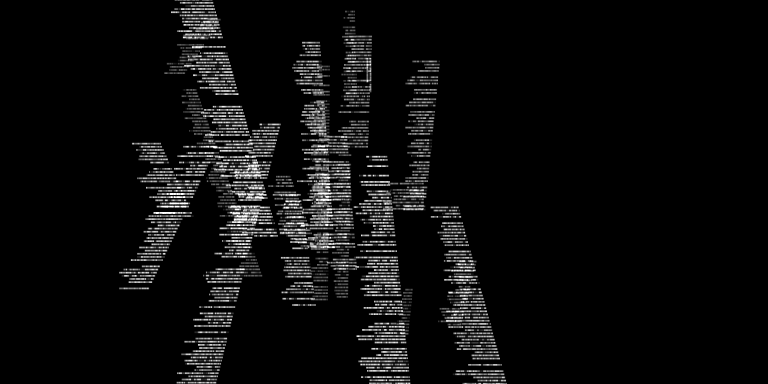
Give the GLSL for this background, as a Shadertoy shader.

```glsl
const float ROW_PITCH = 0.0082;
const float ROW_HALF = 0.0022;
const float GLYPH_WIDTH = 0.0034;
const vec3 INK = vec3(1.0);

float hash(vec2 p) {
    vec3 q = fract(p.xyx * 0.1031);
    q += dot(q, q.yzx + 33.33);
    return fract((q.x + q.y) * q.z);
}

// Antialiased coverage of a span around zero
float span(float distanceToCentre, float halfSize, float pixel) {
    return clamp((halfSize - abs(distanceToCentre)) / pixel + 0.5, 0.0, 1.0);
}

// Uneven strokes broken by word gaps
float glyphs(float x, float row, float seed) {
    float cell = x / GLYPH_WIDTH;
    float index = floor(cell);
    float a = hash(vec2(index, row + seed));
    float b = hash(vec2(index + 1.0, row + seed));
    float stroke = mix(a, b, smoothstep(0.0, 1.0, fract(cell)));
    float gap = step(0.88, hash(vec2(floor(cell / 2.0), row * 3.0 + seed)));
    return (0.45 + 0.65 * stroke) * (1.0 - 0.7 * gap);
}

// Leaning column of ragged rows, aligned to its right edge
float column(vec2 p, vec2 top, vec2 bottom, vec2 widths, float ink, float pixel) {
    float seed = floor(dot(top, vec2(911.0, 577.0)));
    float depth = (top.y - p.y) / ROW_PITCH;
    float row = floor(depth);
    float t = (row + 0.5) * ROW_PITCH / (top.y - bottom.y);
    if (t < 0.0 || t > 1.0) return 0.0;

    float ragged = hash(vec2(row, seed));
    float paragraph = hash(vec2(floor(row / 5.0), seed + 19.0));
    float rowLength = mix(widths.x, widths.y, t);
    rowLength *= 0.42 + 0.45 * ragged + 0.2 * paragraph;
    float fromRight = mix(top.x, bottom.x, t) - p.x;

    float line = span((fract(depth) - 0.5) * ROW_PITCH, ROW_HALF, pixel);
    float extent = span(fromRight - 0.5 * rowLength, 0.5 * rowLength, pixel);
    float filled = step(0.17, hash(vec2(row, seed + 47.0)));
    return ink * line * extent * filled * glyphs(fromRight, row, seed);
}

// Long crossing columns on the left
float leftGroup(vec2 p, float px) {
    float v = column(p, vec2(0.552, 1.005), vec2(0.724, 0.385), vec2(0.117, 0.12), 0.85, px);
    v += column(p, vec2(0.578, 0.953), vec2(0.479, 0.805), vec2(0.07), 0.38, px);
    v += column(p, vec2(0.417, 0.630), vec2(0.510, 0.422), vec2(0.08, 0.12), 0.75, px);
    v += column(p, vec2(0.568, 0.622), vec2(0.385, 0.242), vec2(0.10), 0.80, px);
    v += column(p, vec2(0.732, 0.680), vec2(0.560, -0.01), vec2(0.08, 0.125), 0.80, px);
    v += column(p, vec2(0.510, 0.770), vec2(0.685, 0.276), vec2(0.055), 0.42, px);
    return v;
}

// Nearly upright cluster in the middle
float middleGroup(vec2 p, float px) {
    float v = column(p, vec2(0.833, 0.893), vec2(0.872, 0.349), vec2(0.075, 0.085), 0.75, px);
    v += column(p, vec2(0.924, 0.974), vec2(0.930, 0.750), vec2(0.032, 0.045), 0.38, px);
    v += column(p, vec2(0.969, 0.909), vec2(0.958, 0.609), vec2(0.075, 0.09), 0.55, px);
    v += column(p, vec2(0.781, 0.505), vec2(0.823, 0.200), vec2(0.075, 0.085), 0.75, px);
    v += column(p, vec2(0.904, 0.648), vec2(0.930, 0.292), vec2(0.10), 0.60, px);
    v += column(p, vec2(0.859, 0.831), vec2(0.854, 0.220), vec2(0.05), 0.40, px);
    v += column(p, vec2(0.915, 0.600), vec2(0.906, 0.213), vec2(0.05), 0.40, px);
    v += column(p, vec2(0.755, 0.544), vec2(0.828, 0.349), vec2(0.08), 0.50, px);
    // Sideways block
    v += column(p.yx, vec2(0.849, 0.969), vec2(0.849, 0.948), vec2(0.14), 0.60, px);
    return v;
}

// Sparser columns on the right
float rightGroup(vec2 p, float px) {
    float v = column(p, vec2(1.146, 0.844), vec2(1.107, 0.453), vec2(0.085, 0.065), 0.62, px);
    v += column(p, vec2(1.008, 0.596), vec2(1.070, -0.01), vec2(0.08, 0.15), 0.85, px);
    v += column(p, vec2(1.193, 0.464), vec2(1.323, -0.01), vec2(0.075, 0.14), 0.75, px);
    v += column(p, vec2(1.242, 0.323), vec2(1.198, 0.141), vec2(0.065), 0.42, px);
    v += column(p, vec2(1.076, 0.258), vec2(1.062, 0.115), vec2(0.035), 0.35, px);
    v += column(p, vec2(1.104, 0.526), vec2(1.104, 0.453), vec2(0.15), 0.50, px);
    return v;
}

void mainImage(out vec4 fragColor, in vec2 fragCoord) {
    float pixel = 1.0 / iResolution.y;
    vec2 p = vec2(2.0 * fragCoord.x / iResolution.x, fragCoord.y * pixel);
    float light = leftGroup(p, pixel) + middleGroup(p, pixel) + rightGroup(p, pixel);
    fragColor = vec4(INK * min(light, 1.0), 1.0);
}
```
